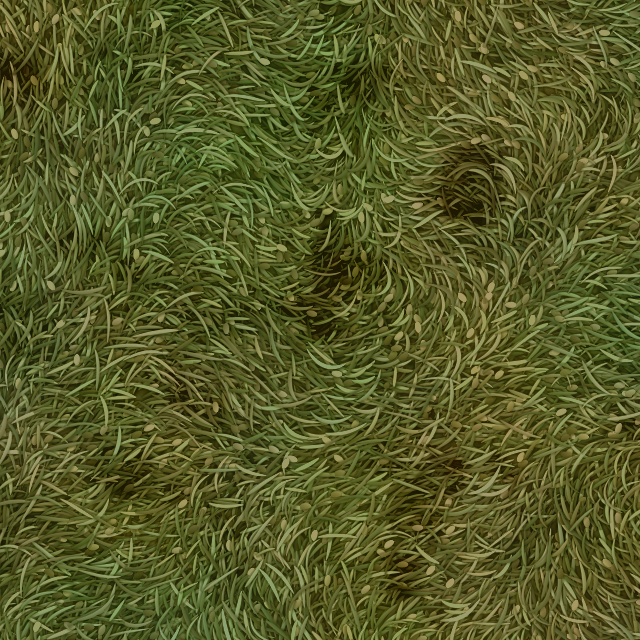
Write a WebGL 1 fragment shader that draws this texture.

```glsl
precision highp float;

uniform vec2 u_resolution;

const float LAYERS = 16.0;
const float DENSITY = 25.0;   // blade cells across the canvas
const float SOFTNESS = 0.0011;

float hash(vec2 p) {
  return fract(sin(dot(p, vec2(127.1, 311.7))) * 43758.5453);
}

vec2 hash2(vec2 p) {
  return vec2(hash(p), hash(p + 19.37));
}

float noise(vec2 p) {
  vec2 i = floor(p);
  vec2 f = fract(p);
  f = f * f * (3.0 - 2.0 * f);
  return mix(mix(hash(i), hash(i + vec2(1.0, 0.0)), f.x),
             mix(hash(i + vec2(0.0, 1.0)), hash(i + vec2(1.0, 1.0)), f.x), f.y);
}

float fbm(vec2 p) {
  return 0.55 * noise(p) + 0.3 * noise(p * 2.1 + 7.3) + 0.15 * noise(p * 4.3 + 3.1);
}

vec2 rotate(vec2 p, float angle) {
  float c = cos(angle);
  float s = sin(angle);
  return vec2(c * p.x + s * p.y, c * p.y - s * p.x);
}

// Tone ramp from deep shade to sunlit straw
vec3 grassColor(float tone) {
  vec3 shade = vec3(0.10, 0.10, 0.01);
  vec3 deep = vec3(0.23, 0.24, 0.05);
  vec3 olive = vec3(0.34, 0.36, 0.14);
  vec3 light = vec3(0.45, 0.47, 0.25);
  vec3 pale = vec3(0.60, 0.62, 0.40);
  float t = clamp(tone, 0.0, 1.0) * 4.0;
  vec3 color = mix(shade, deep, clamp(t, 0.0, 1.0));
  color = mix(color, olive, clamp(t - 1.0, 0.0, 1.0));
  color = mix(color, light, clamp(t - 2.0, 0.0, 1.0));
  return mix(color, pale, clamp(t - 3.0, 0.0, 1.0));
}

// Lays one curved blade and its shadow over turf = (tone, warmth, dryness)
vec3 addBlade(vec3 turf, vec2 offset, vec2 seed, float flow, float depth, float edge) {
  vec2 shape = hash2(seed + 3.7);
  vec2 tint = hash2(seed + 8.1);
  float turn = hash(seed + 5.3) + hash(seed + 6.9) - 1.0;
  vec2 q = rotate(offset, flow + turn * 1.3);

  float leaf = step(0.86, tint.y);
  float halfLength = mix(mix(0.38, 0.92, shape.x), 0.22, leaf);
  float halfWidth = mix(mix(0.04, 0.08, shape.y), 0.12, leaf);
  float along = q.x / halfLength;
  float across = q.y - (shape.y - 0.5) * 0.7 * (q.x * q.x - 0.15);
  float taper = sqrt(max(1.0 - along * along, 0.0));
  float dist = abs(across) - halfWidth * taper;
  float inside = smoothstep(0.0, 0.35, taper);

  float shadow = inside * (1.0 - smoothstep(0.0, 0.13, dist));
  float mask = inside * (1.0 - smoothstep(-edge, edge, dist));
  float side = clamp(across / halfWidth, -1.0, 1.0);
  float tone = 0.50 + 0.36 * depth + 0.7 * (tint.x - 0.5)
             + 0.10 * side + 0.10 * along;
  float warmth = (tint.y - 0.5) * 1.3;
  float dryness = (shape.x - 0.5) * 1.2;

  turf.x *= 1.0 - 0.32 * shadow;
  return mix(turf, vec3(tone, warmth, dryness), mask);
}

void main() {
  vec2 p = gl_FragCoord.xy / u_resolution.y;
  float edge = max(SOFTNESS, 0.6 / u_resolution.y) * DENSITY;
  float flow = 4.5 * noise(p * 3.5 + 2.6) - 0.8;

  // Mottled undergrowth
  vec3 turf = vec3(0.06 + 0.38 * noise(p * 95.0), noise(p * 40.0) - 0.4, 0.0);

  // Blades, lowest layer first
  for (float layer = 0.0; layer < LAYERS; layer++) {
    vec2 grid = p * DENSITY + hash2(vec2(layer, 4.2)) * 10.0;
    vec2 cell = floor(grid);
    for (float y = -1.0; y <= 1.0; y++) {
      for (float x = -1.0; x <= 1.0; x++) {
        vec2 id = cell + vec2(x, y);
        vec2 seed = id + layer * vec2(37.3, 17.9);
        vec2 center = id + hash2(seed);
        turf = addBlade(turf, grid - center, seed, flow, layer / LAYERS, edge);
      }
    }
  }

  // Broad patches of light, hollows and worn growth
  float hollow = smoothstep(0.62, 0.85, fbm(p * 8.0 + 31.0));
  float tone = turf.x + 0.30 * (fbm(p * 6.0 + 11.0) - 0.5) - 0.30 * hollow;
  float warmth = turf.y + 2.6 * (fbm(p * 4.0 + 23.0) - 0.5) + 0.5 * hollow;
  float dryness = turf.z + 2.0 * (fbm(p * 5.0 + 47.0) - 0.5);

  vec3 color = grassColor(tone);
  float tintStrength = 0.4 + 0.6 * clamp(tone, 0.0, 1.0);
  color += tintStrength * (warmth * vec3(0.055, -0.02, -0.01)
                         + dryness * vec3(0.01, 0.0, 0.05));
  gl_FragColor = vec4(clamp(color, 0.0, 1.0), 1.0);
}
```
